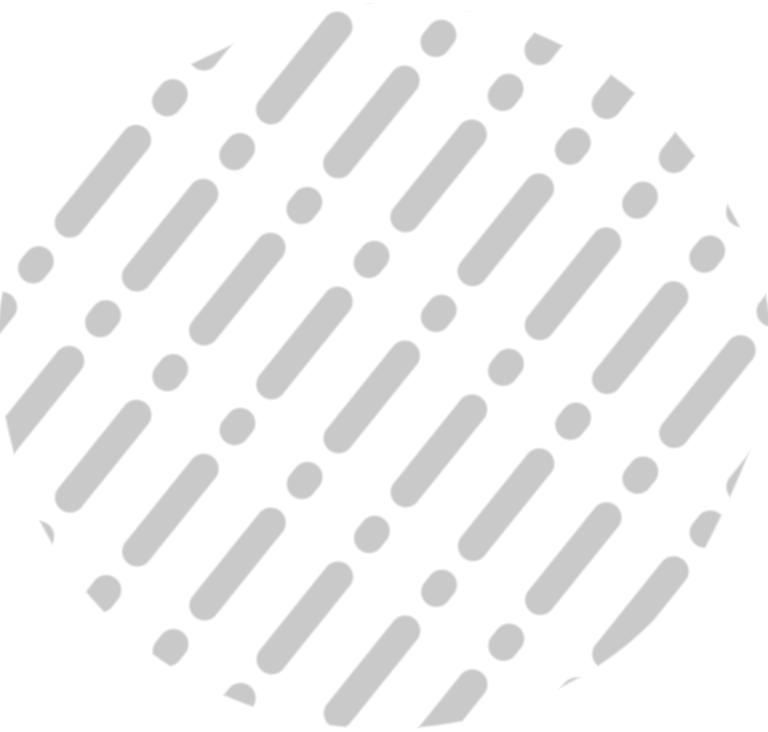
Reproduce this pattern procedurally as a Shadertoy shader.

```glsl
// Slanted rows of alternating grey dashes and dots, clipped to a slightly uneven disc.
// Lengths are fractions of the canvas height.

#define SLANT 0.8946                      // angle of the dashes, radians
#define PERIOD vec2(0.2927, 0.1177)       // repeat along and across a row
#define DASH_CENTER vec2(-0.1086, 0.0314) // middle of one dash
#define DASH_HALF 0.0724                  // half length between cap centres
#define DOT_HALF 0.0062
#define STROKE_RADIUS 0.0205
#define DISC_RADII vec2(0.5246, 0.5)
#define DISC_SCALE 0.991
#define EDGE_SOFTNESS 0.0028
#define INK vec3(0.79)
#define PAPER vec3(1.0)

// Signed distance to a round-capped stroke lying along x
float strokeDistance(vec2 p, float halfLength) {
    p.x = max(abs(p.x) - halfLength, 0.0);
    return length(p) - STROKE_RADIUS;
}

// Offset to the middle of the nearest repeat
vec2 repeatCell(vec2 p) {
    return (fract(p / PERIOD + 0.5) - 0.5) * PERIOD;
}

// Smooth bump on a circle, centred on a direction in degrees
float bump(float angle, float degrees_) {
    return exp(28.0 * (cos(angle - radians(degrees_)) - 1.0));
}

// Approximate signed distance to the uneven disc
float discDistance(vec2 p) {
    vec2 q = p / DISC_RADII;
    float angle = atan(q.y, q.x);
    float rim = DISC_SCALE
        + 0.022 * bump(angle, 9.0) + 0.022 * bump(angle, 168.0)
        - 0.029 * bump(angle, 116.0) - 0.023 * bump(angle, 336.0);
    return (length(q) - rim) * DISC_RADII.y;
}

void mainImage(out vec4 fragColor, in vec2 fragCoord) {
    vec2 p = (fragCoord - 0.5 * iResolution.xy) / iResolution.y;

    // Turn the rows to lie along x
    vec2 along = vec2(cos(SLANT), sin(SLANT));
    vec2 fromDash = p - DASH_CENTER;
    vec2 row = vec2(dot(fromDash, along), dot(fromDash, vec2(-along.y, along.x)));

    // A dot sits halfway between consecutive dashes
    float dash = strokeDistance(repeatCell(row), DASH_HALF);
    float spot = strokeDistance(repeatCell(row + vec2(0.5 * PERIOD.x, 0.0)), DOT_HALF);

    // Clip the strokes to the disc and soften the edge
    float shape = max(min(dash, spot), discDistance(p));
    float soft = max(EDGE_SOFTNESS, 0.75 / iResolution.y);
    float coverage = 1.0 - smoothstep(-soft, soft, shape);
    fragColor = vec4(mix(PAPER, INK, coverage), 1.0);
}
```
